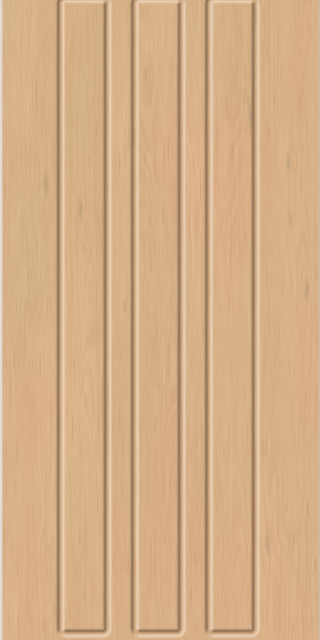
Reproduce this texture procedurally as a Shadertoy shader.

```glsl
// Pale oak door panel: three raised vertical fields framed by bevelled grooves.
#define PANELS 3
#define PANEL_FIRST 0.263   // centre of the first field, in canvas widths
#define PANEL_PITCH 0.2315
#define PANEL_HALF 0.065
#define PANEL_SPAN vec2(0.0286, 1.995)  // bottom and top of each field
#define GROOVE 0.0162       // distance between the two groove edges
#define EDGE_WIDTH 0.0053
#define GRAIN 0.032
#define FLECKS 7
#define WOOD vec3(0.845, 0.692, 0.530)
#define SHADOW vec3(0.545, 0.430, 0.320)
#define LIGHT vec3(0.925, 0.830, 0.730)

vec2 hash2(vec2 p) {
    vec3 q = fract(p.xyx * vec3(0.1031, 0.1030, 0.0973));
    q += dot(q, q.yzx + 33.33);
    return fract((q.xx + q.yz) * q.zy);
}

float gradDot(vec2 cell, vec2 corner, vec2 f) {
    return dot(hash2(cell + corner + 57.0) * 2.0 - 1.0, f - corner);
}

// Gradient noise, roughly -0.7 to 0.7
float noise(vec2 p) {
    vec2 i = floor(p), f = p - i;
    vec2 u = f * f * f * (f * (f * 6.0 - 15.0) + 10.0);
    return mix(mix(gradDot(i, vec2(0, 0), f), gradDot(i, vec2(1, 0), f), u.x),
               mix(gradDot(i, vec2(0, 1), f), gradDot(i, vec2(1, 1), f), u.x), u.y);
}

// Signed distance to a rounded box in x, its outward normal in yz
vec3 boxField(vec2 p, vec2 halfSize, float radius) {
    vec2 q = abs(p) - halfSize + radius;
    vec2 outer = max(q, 0.0);
    float d = length(outer) + min(max(q.x, q.y), 0.0) - radius;
    vec2 n = min(q.x, q.y) > 0.0 ? normalize(outer)
           : (q.x > q.y ? vec2(1, 0) : vec2(0, 1));
    return vec3(d, n * sign(p));
}

float ridge(float d, float width) {
    return exp(-d * d / (width * width));
}

vec3 woodColor(vec2 p) {
    // Contours of a stretched field form the arched growth rings
    float field = noise(p * vec2(9.0, 1.3)) + 0.12 * noise(p * vec2(30.0, 5.0));
    float rings = sin(field * 75.0) * smoothstep(-0.1, 0.35, noise(p * vec2(8.0, 1.6) + 31.0));
    float fibres = noise(p * vec2(110.0, 5.0)) + 0.7 * noise(p * vec2(210.0, 16.0) + 9.0);
    float pores = smoothstep(0.22, 0.55, noise(p * vec2(170.0, 11.0) + 70.0));
    float tone = 0.35 * rings + fibres + 0.9 * noise(p * vec2(14.0, 0.8) + 5.0);
    vec3 col = WOOD + GRAIN * tone * vec3(0.75, 1.0, 1.15);
    col -= 0.045 * pores * vec3(0.8, 1.0, 1.0);
    // Slow drift between rosy and yellowish timber
    float warmth = noise(p * vec2(5.0, 1.7) + 17.0) + 0.25 * (p.x - 0.5) - 0.12 * (p.y - 1.0);
    col += warmth * vec3(0.025, -0.010, 0.004);
    // Small grey mineral flecks, stretched along the grain
    for (int i = 0; i < FLECKS; i++) {
        vec2 centre = hash2(vec2(float(i) + 3.0, 11.0)) * vec2(1.0, 2.0);
        vec2 r = (p - centre) / vec2(0.007, 0.032);
        r.x += 0.8 * noise(p * vec2(20.0, 25.0));
        col = mix(col, vec3(0.66, 0.57, 0.44), 0.5 * exp(-dot(r, r)));
    }
    return col;
}

void mainImage(out vec4 fragColor, in vec2 fragCoord) {
    vec2 p = fragCoord / iResolution.xy * vec2(1.0, 2.0);
    vec3 col = woodColor(p);

    // Bevels lit from the upper left; the two groove walls face opposite ways
    vec2 halfSize = vec2(PANEL_HALF, 0.5 * (PANEL_SPAN.y - PANEL_SPAN.x));
    for (int i = 0; i < PANELS; i++) {
        vec2 centre = vec2(PANEL_FIRST + float(i) * PANEL_PITCH, 0.5 * (PANEL_SPAN.x + PANEL_SPAN.y));
        vec3 box = boxField(p - centre, halfSize, 0.007);
        float facing = clamp(dot(box.yz, vec2(-1, 1)), -1.0, 1.0);
        float innerWall = ridge(box.x, EDGE_WIDTH);
        float outerWall = ridge(box.x - GROOVE, EDGE_WIDTH);
        float lit = facing * (innerWall - outerWall);
        float hollow = ridge(box.x - 0.5 * GROOVE, GROOVE * 0.6);
        col = mix(col, SHADOW, 0.12 * hollow + 0.82 * max(-lit, 0.0));
        col = mix(col, LIGHT, 0.85 * max(lit, 0.0));
    }

    // Worn pale rims on the two long sides
    col = mix(vec3(0.89, 0.86, 0.83), col, smoothstep(0.004, 0.010, p.x));
    col = mix(vec3(0.80, 0.73, 0.64), col, smoothstep(0.002, 0.008, 1.0 - p.x));

    fragColor = vec4(clamp(col, 0.0, 1.0), 1.0);
}
```
